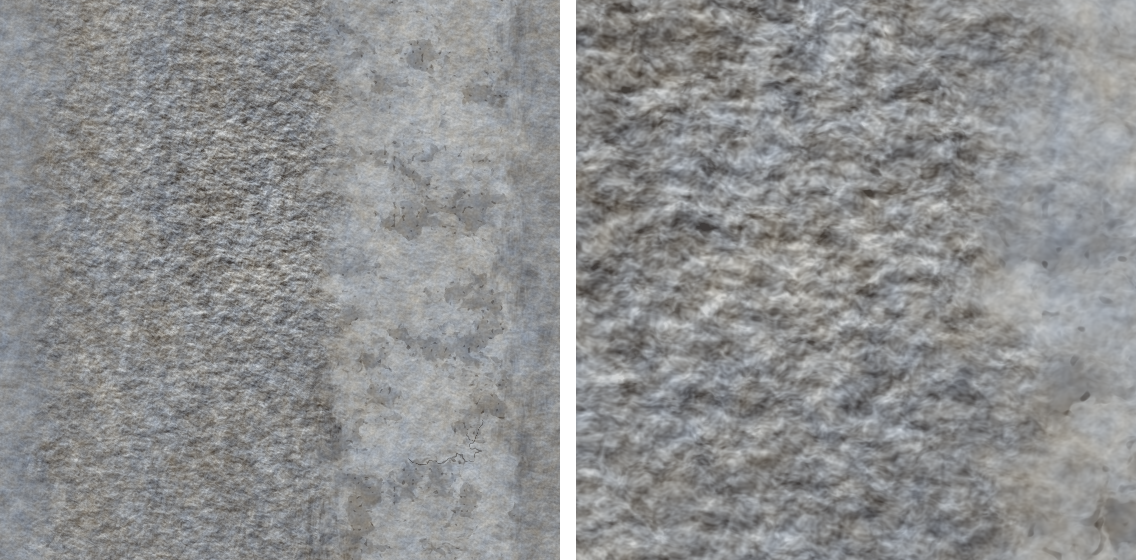
Left, the full canvas; right, a detail of the centre.
This texture is drawn by a WebGL 1 fragment shader. Its source:

```glsl
precision highp float;
// Weathered concrete wall: coarse grey render beside pale, stained plaster with a crack.
uniform vec2 u_resolution;

vec2 gradientAt(vec2 cell) {
  float angle = 6.2832 * fract(sin(dot(cell, vec2(127.1, 311.7))) * 43758.545);
  return vec2(cos(angle), sin(angle));
}

float gradientNoise(vec2 p) {
  vec2 i = floor(p), f = fract(p);
  vec2 u = f * f * f * (f * (f * 6.0 - 15.0) + 10.0);
  float a = dot(gradientAt(i), f);
  float b = dot(gradientAt(i + vec2(1, 0)), f - vec2(1, 0));
  float c = dot(gradientAt(i + vec2(0, 1)), f - vec2(0, 1));
  float d = dot(gradientAt(i + 1.0), f - 1.0);
  return mix(mix(a, b, u.x), mix(c, d, u.x), u.y);
}

float fbm(vec2 p, float gain) {
  float sum = 0.0, amplitude = 0.5;
  for (int octave = 0; octave < 4; octave++) {
    sum += amplitude * gradientNoise(p);
    p = mat2(1.99, 0.16, -0.16, 1.99) * p + 17.3;
    amplitude *= gain;
  }
  return sum;
}

float segmentDistance(vec2 p, vec2 a, vec2 b) {
  vec2 ab = b - a;
  return length(p - a - ab * clamp(dot(p - a, ab) / dot(ab, ab), 0.0, 1.0));
}

void main() {
  vec2 p = gl_FragCoord.xy / u_resolution;
  vec2 warp = vec2(fbm(p * 14.0, 0.65), fbm(p * 14.0 + 40.0, 0.65));
  float x = p.x + 0.12 * warp.x;

  // Vertical zones of the wall
  float plaster = smoothstep(0.57, 0.64, x) * (1.0 - smoothstep(0.89, 0.94, x));
  float coarse = smoothstep(0.04, 0.12, x) * (1.0 - smoothstep(0.55, 0.63, x));
  vec2 fromCore = (p - vec2(0.44, 0.64)) / vec2(0.22, 0.32);
  float rugged = coarse * exp(-dot(fromCore, fromCore));

  // Granular surface lit from above
  vec2 q = p + 0.008 * warp;
  vec2 grainScale = vec2(42.0, 60.0);
  float grain = fbm(q * grainScale, 0.75);
  float relief = grain - fbm((q + vec2(-0.0015, 0.004)) * grainScale, 0.75);
  float fine = gradientNoise(p * 230.0 + 9.0);
  float clouds = fbm(p * vec2(7.0, 5.0) + 3.0, 0.6);
  float blotches = fbm(q * 24.0 + 61.0, 0.65);

  float tone = 0.555 - 0.025 * coarse + 0.095 * plaster;
  tone += 0.12 * clouds + 0.14 * blotches;
  tone += grain * (0.12 + 0.13 * coarse + 0.08 * rugged);
  tone += relief * (0.07 + 0.09 * coarse + 0.15 * rugged);
  tone += 0.05 * fine;

  // Pale flakes and dark pits in the coarse render
  float flakes = smoothstep(0.14, 0.32, fbm(q * vec2(48.0, 62.0) + 83.0, 0.6));
  float pits = smoothstep(0.16, 0.34, fbm(q * vec2(40.0, 66.0) + 29.0, 0.65));
  tone += coarse * (0.09 * flakes - (0.05 + 0.08 * rugged) * pits);

  // Ragged stains and clustered pores in the plaster
  float stainField = fbm(p * vec2(10.0, 12.0) + 0.5 * warp + 25.0, 0.7);
  float stain = smoothstep(0.06, 0.2, stainField + 0.25 * grain);
  float pores = smoothstep(0.27, 0.45, gradientNoise(p * 120.0 + 7.0));
  pores *= smoothstep(-0.12, 0.15, stainField);
  tone -= plaster * (0.12 * stain * (1.0 + 1.2 * grain) + 0.14 * pores);

  // Damp streaks along both plaster borders
  float rightStreak = exp(-pow((x - 0.92) / 0.025, 2.0));
  float leftStreak = exp(-pow((x - 0.57) / 0.045, 2.0)) * (1.0 - smoothstep(0.2, 0.48, p.y));
  float drip = smoothstep(-0.12, 0.22, fbm(p * vec2(36.0, 9.0) + 50.0, 0.7) + 0.3 * grain);
  tone -= (0.09 * rightStreak + 0.13 * leftStreak) * drip;

  // Branching crack
  vec2 jagged = p + 0.07 * warp;
  float crack = segmentDistance(jagged, vec2(0.87, 0.25), vec2(0.82, 0.165));
  crack = min(crack, segmentDistance(jagged, vec2(0.82, 0.165), vec2(0.75, 0.19)));
  crack = min(crack, segmentDistance(jagged, vec2(0.845, 0.208), vec2(0.83, 0.24)));
  float crackWidth = 0.0014 + 0.003 * max(0.0, blotches + 0.1);
  tone -= 0.2 * (1.0 - smoothstep(0.3 * crackWidth, 1.6 * crackWidth, crack));

  // Olive shadows, bluish lights, faint rust and slate tints
  tone = clamp(tone, 0.24, 0.82);
  vec3 color = vec3(tone) + vec3(-0.004, 0.001, 0.004) * clamp((tone - 0.5) * 12.0, -3.0, 2.0);
  float warmth = fbm(p * 9.0 + 90.0, 0.75) + 0.5 * gradientNoise(q * 70.0 + 33.0);
  warmth -= 0.2 * (1.0 - smoothstep(0.0, 0.1, p.x));
  color += vec3(0.045, 0.008, -0.05) * warmth;
  gl_FragColor = vec4(color, 1.0);
}
```
